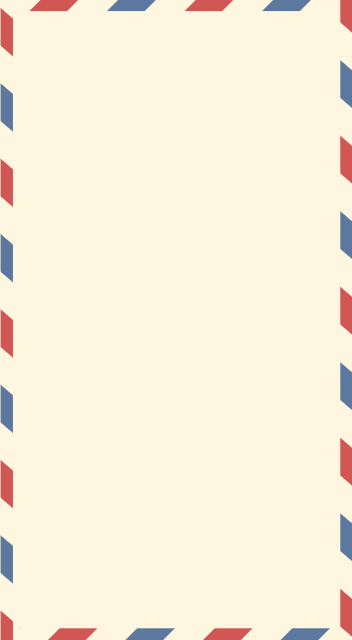
Write a Shadertoy shader that draws this background.

```glsl
// Cream letter paper framed by slanted red and blue airmail stripes.
// Each side is a thin band holding a repeated, sheared bar; the bar's index
// picks its colour. Lengths are in canvas heights, with y running downward.

#define PAPER vec3(1.0, 0.965, 0.88)
#define RED vec3(0.815, 0.34, 0.33)
#define BLUE vec3(0.36, 0.472, 0.62)
#define BAR_LENGTH 0.0590
#define SIDE_PERIOD 0.1177
#define END_PERIOD 0.1212
#define SIDE_SLANT 0.86
#define END_SLANT 1.0
#define LEFT_MARGIN 0.0009
#define CORNER_GAP 0.03

// Antialiased coverage of the interval lo..hi
float band(float x, float lo, float hi, float pixel) {
    float d = max(lo - x, x - hi);
    return clamp(0.5 - d / pixel, 0.0, 1.0);
}

// Paints alternating bars; "along" is the sheared coordinate, the bar
// at "start" is red
vec3 paintBars(vec3 color, float along, float start, float period,
               float slant, float mask, float pixel) {
    float c = along - start - 0.5 * BAR_LENGTH;
    float index = floor(c / period + 0.5);
    float d = abs(c - index * period) - 0.5 * BAR_LENGTH;
    d /= sqrt(1.0 + slant * slant);
    float coverage = clamp(0.5 - d / pixel, 0.0, 1.0);
    vec3 ink = mix(RED, BLUE, mod(index, 2.0));
    return mix(color, ink, coverage * mask);
}

void mainImage(out vec4 fragColor, in vec2 fragCoord) {
    float pixel = 1.0 / iResolution.y;
    float width = iResolution.x * pixel;
    vec2 p = fragCoord * pixel;
    p.y = 1.0 - p.y;

    vec3 color = PAPER;

    // Left and right sides, bars falling to the right
    float leftMask = band(p.x, LEFT_MARGIN, 0.0202, pixel);
    color = paintBars(color, p.y - SIDE_SLANT * p.x, 0.0117, SIDE_PERIOD,
                      SIDE_SLANT, leftMask, pixel);

    float rightInner = width - 0.0183;
    float rightMask = band(p.x, rightInner, width + 1.0, pixel);
    color = paintBars(color, p.y - SIDE_SLANT * (p.x - rightInner), -0.0240,
                      SIDE_PERIOD + 0.0003, SIDE_SLANT, rightMask, pixel);

    // Top and bottom ends, bars rising to the right, clear of the corners
    float endMask = band(p.x, CORNER_GAP, width - CORNER_GAP, pixel);
    float topMask = endMask * band(p.y, -1.0, 0.0173, pixel);
    color = paintBars(color, p.x + END_SLANT * p.y, 0.0632, END_PERIOD,
                      END_SLANT, topMask, pixel);

    float bottomMask = endMask * band(p.y, 0.9817, 2.0, pixel);
    color = paintBars(color, p.x + END_SLANT * (p.y - 1.0), 0.0748, END_PERIOD,
                      END_SLANT, bottomMask, pixel);

    fragColor = vec4(color, 1.0);
}
```
